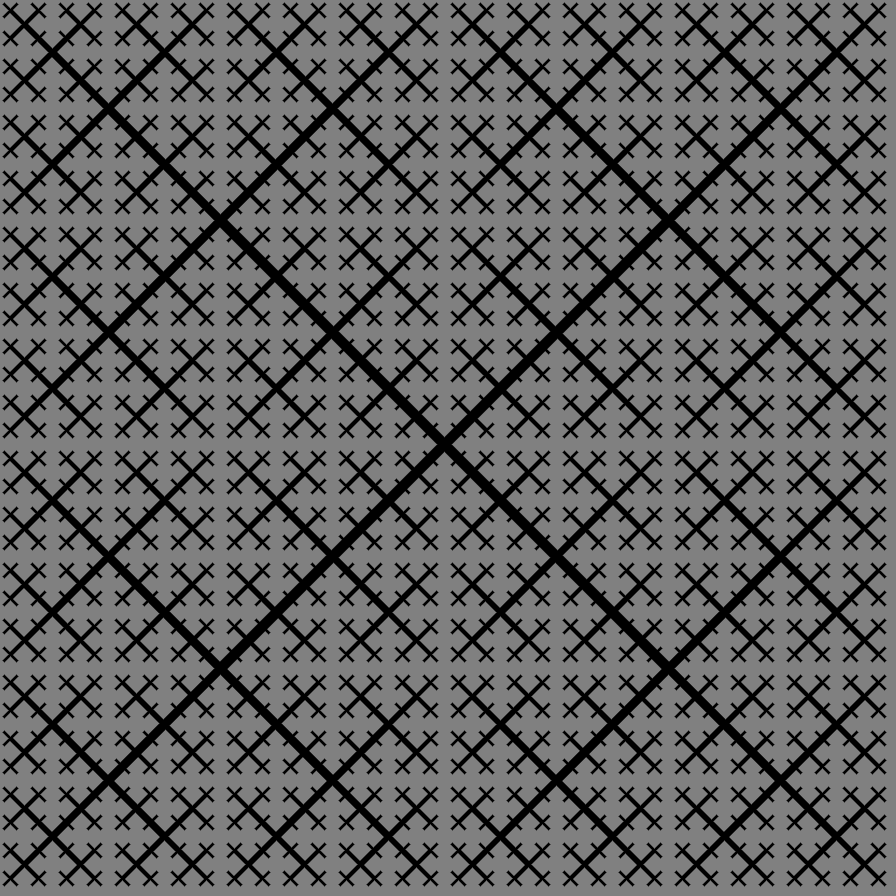
Give the GLSL for this pattern, as a WebGL 1 fragment shader.

```glsl
precision highp float;

uniform vec2 u_resolution;

const int LEVELS = 6;
const vec2 CENTER = vec2(0.49609, 0.50391);
const float WIDEST_STROKE = 0.01172;
const float STROKE_STEP = 0.00176;
const float ARM_REACH = 0.25;  // arm extent as a share of its cell
const vec3 GROUND = vec3(0.502);
const vec3 INK = vec3(0.0);

// Signed distance to a flat-ended diagonal cross; folding merges its four arms
float crossDistance(vec2 p, float reach, float stroke) {
  p = abs(p);
  float across = abs(p.x - p.y) * sqrt(0.5) - 0.5 * stroke;
  float along = (p.x + p.y) * sqrt(0.5) - reach * sqrt(2.0);
  return max(across, along);
}

// Each level halves the cells and thins the strokes
float fractalDistance(vec2 p) {
  float nearest = 1.0;
  float cell = 1.0;
  float stroke = WIDEST_STROKE;
  for (int i = 0; i < LEVELS; i++) {
    vec2 local = mod(p + 0.5, cell) - 0.5 * cell;
    nearest = min(nearest, crossDistance(local, ARM_REACH * cell, stroke));
    cell *= 0.5;
    stroke -= STROKE_STEP;
  }
  return nearest;
}

void main() {
  vec2 uv = gl_FragCoord.xy / u_resolution;
  float pixel = 1.0 / min(u_resolution.x, u_resolution.y);
  float coverage = clamp(0.5 - fractalDistance(uv - CENTER) / pixel, 0.0, 1.0);
  gl_FragColor = vec4(mix(GROUND, INK, coverage), 1.0);
}
```
